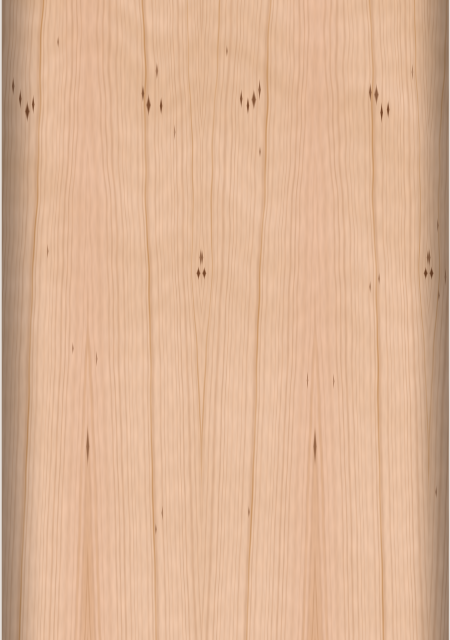
This texture is drawn by a Shadertoy shader. Its source:

```glsl
// Book-matched cherry veneer: mirrored leaves of fine slanted growth rings that
// meet in long V shapes, with gum lines, dark flecks, a soft mottled figure
// and shaded left and right edges. Lengths are in canvas widths.

const float PI = 3.14159265;
const float LEAF = 0.2525;        // width of one veneer leaf
const float FIRST_SEAM = 0.195;   // first mirror axis

const vec3 PALE   = vec3(0.930, 0.775, 0.660);
const vec3 TAN    = vec3(0.865, 0.700, 0.560);
const vec3 PINK   = vec3(0.905, 0.715, 0.600);
const vec3 RING   = vec3(0.775, 0.590, 0.450);
const vec3 GUM    = vec3(0.730, 0.510, 0.300);
const vec3 FLECK  = vec3(0.400, 0.220, 0.110);
const vec3 BORDER = vec3(0.900, 0.880, 0.860);

float hash(vec2 p) {
    p = fract(p * vec2(0.1031, 0.1137) + 0.17);
    p += dot(p, p.yx + 33.33);
    return fract((p.x + p.y) * p.x * 7.31);
}

// Distance to the nearest jittered cell point
float cellular(vec2 p) {
    vec2 cell = floor(p), f = p - cell;
    float nearest = 2.0;
    for (int j = -1; j <= 1; j++)
    for (int i = -1; i <= 1; i++) {
        vec2 o = vec2(i, j), id = cell + o + 40.0;
        vec2 point = o + vec2(hash(id), hash(id + 71.0));
        nearest = min(nearest, length(point - f));
    }
    return nearest;
}

float bell(float x, float width) {
    return exp(-x * x / (width * width));
}

// Soft slanted bands from layered, warped sines, about -1 to 1
float figure(vec2 p) {
    p += 0.03 * vec2(sin(p.y * 17.0 + p.x * 5.0), sin(p.x * 19.0 - p.y * 4.0));
    float s = sin(p.x * 9.0 + p.y * 13.0 + 1.5 * sin(p.x * 7.0));
    s += 0.7 * sin(p.x * 21.0 + p.y * 43.0 + 2.0 * sin(p.y * 9.0));
    s += 0.5 * sin(p.y * 78.0 - p.x * 17.0 + 2.5 * sin(p.x * 23.0));
    return s / 2.2;
}

// Ring coordinate inside a leaf; q is the distance from its pink seam
float ringField(float q, float y, float right) {
    float slope = 0.038 - 0.017 * right * sin(PI * q / LEAF);
    float wave = sin(y * 11.0 + q * 24.0) + 0.5 * sin(y * 29.0 + q * 41.0)
               + 0.3 * sin(y * 57.0 - q * 33.0);
    float eye = bell(q - LEAF, 0.025) * bell(y - 0.82, 0.11);
    float strength = mix(0.0007, 0.0022, smoothstep(0.3, 1.1, y));
    return q + slope * y + strength * wave + 0.012 * eye;
}

// Pointed upright fleck with a soft rim
float spindle(vec2 p, vec2 centre, vec2 halfSize) {
    vec2 d = abs(p - centre) / halfSize;
    return 1.0 - smoothstep(0.25, 1.0, d.x + d.y);
}

// Dark flecks of one leaf: an upper cluster, seam knots, faint scatter
float flecks(vec2 leaf, float id) {
    float mark = 0.9 * spindle(leaf, vec2(0.246, 0.815), vec2(0.006, 0.017));
    mark = max(mark, 0.6 * spindle(leaf, vec2(0.251, 0.850), vec2(0.004, 0.025)));
    mark = max(mark, 0.6 * spindle(leaf, vec2(0.000, 0.430), vec2(0.005, 0.060)));
    for (int i = 0; i < 4; i++) {
        float k = float(i), h = hash(vec2(k * 3.0 + 5.0, id * 7.0 + 20.0));
        vec2 c = vec2(0.120 + 0.014 * k + 0.006 * h, 1.20 + 0.10 * (h - 0.3));
        float w = i == 1 ? 0.007 : 0.0042;
        mark = max(mark, mix(0.9, 0.5, h) * spindle(leaf, c, vec2(w, 0.028)));
        vec2 s = vec2(LEAF * hash(vec2(k + 31.0, id + 9.0)),
                      1.4 * hash(vec2(id + 57.0, k * 5.0 + 3.0)));
        mark = max(mark, 0.4 * spindle(leaf, s, vec2(0.003, 0.022)));
    }
    return mark;
}

// Brightness of the board as it turns away at both sides
float edgeShade(float x) {
    float left = mix(0.60, 1.0, smoothstep(-0.02, 0.105, x));
    float right = mix(0.60, 1.0, smoothstep(-0.02, 0.095, 1.0 - x));
    return left * right;
}

void mainImage(out vec4 fragColor, in vec2 fragCoord) {
    vec2 p = fragCoord / iResolution.x;

    // Mirrored leaf coordinates
    float t = (p.x - FIRST_SEAM) / (2.0 * LEAF);
    float side = fract(t + 0.5) - 0.5;
    float q = abs(side) * 2.0 * LEAF;
    float r = ringField(q, p.y, step(0.0, side));

    // Broad colour: mottled tan above, pink and yellow along the seams
    float upper = smoothstep(0.25, 1.35, p.y);
    float mottle = figure(p) * mix(0.14, 0.34, upper);
    vec3 color = mix(PALE, TAN, clamp(0.14 + 0.28 * upper + mottle, 0.0, 1.0));
    color = mix(color, PINK, 0.45 * bell(q, 0.06));
    color = mix(color, TAN, 0.25 * bell(q - LEAF, 0.025));

    // Growth rings and fine fibres
    float phase = r * 95.0 + 0.35 * sin(r * 61.0) + 0.2 * sin(r * 173.0);
    float ring = pow(0.5 + 0.5 * cos(2.0 * PI * phase), 2.5);
    float ringTone = 0.30 + 0.12 * sin(r * 83.0 + 1.0);
    color = mix(color, RING, ring * ringTone);
    color *= 1.0 + 0.045 * (cellular(vec2(p.x * 150.0, p.y * 24.0)) - 0.45);

    // Gum lines, V outlines and the brown core below each apex
    float gum = 0.65 * bell(r - 0.152, 0.0021) + 0.45 * bell(r - 0.267, 0.0020);
    gum += 0.25 * bell(r - 0.027, 0.0025);
    gum += 0.25 * (1.0 - smoothstep(0.012, 0.020, r));
    color = mix(color, GUM, min(gum, 1.0) * (0.8 + 0.2 * sin(p.y * 13.0 + p.x * 30.0)));

    // Flecks, side shading and the thin pale border
    color = mix(color, FLECK, flecks(vec2(q, p.y), floor(t * 2.0)));
    color *= edgeShade(p.x);
    float border = 1.0 - smoothstep(0.0025, 0.0050, min(p.x, 1.0 - p.x + 0.001));
    fragColor = vec4(mix(color, BORDER, border), 1.0);
}
```
